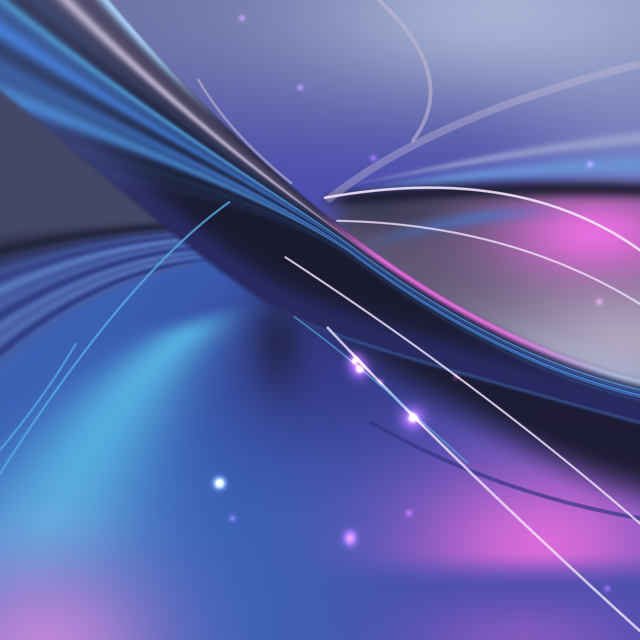
A WebGL 2 fragment shader for this background:

```glsl
#version 300 es
precision highp float;
uniform vec2 u_resolution;
out vec4 outColor;

const vec3 NIGHT = vec3(.10, .10, .18);
const vec3 SLATE = vec3(.27, .28, .41);
const vec3 INDIGO = vec3(.20, .21, .52);
const vec3 VIOLET = vec3(.30, .31, .68);
const vec3 BLUE = vec3(.23, .38, .71);
const vec3 AZURE = vec3(.27, .50, .86);
const vec3 CYAN = vec3(.33, .67, .87);
const vec3 HAZE = vec3(.66, .71, .84);
const vec3 MAUVE = vec3(.42, .38, .52);
const vec3 SILVER = vec3(.76, .72, .83);
const vec3 PINK = vec3(.90, .43, .87);
const vec3 WHITE = vec3(.96, .91, 1.);
const float THIN = .0013;
const float DUST_CELLS = 9.;

vec2 p;
vec3 col;

void tint(vec3 c, float amount) { col = mix(col, c, amount); }

float bump(float v, float center, float width) {
  float q = (v - center) / width;
  return exp(-q * q);
}

float glow(float x, float y, float rx, float ry) {
  return bump(p.x, x, rx) * bump(p.y, y, ry);
}

// Stroke along a quadratic curve, nearest point by Newton steps
void trail(vec3 c, float amount, float width, vec2 a, vec2 b, vec2 e) {
  float t = clamp(dot(p - a, e - a) / dot(e - a, e - a), 0., 1.);
  vec2 offset;
  for (int i = 0; i < 5; i++) {
    vec2 along = 2. * mix(b - a, e - b, t);
    offset = mix(mix(a, b, t), mix(b, e, t), t) - p;
    t = clamp(t - dot(offset, along) / dot(along, along), 0., 1.);
  }
  offset = mix(mix(a, b, t), mix(b, e, t), t) - p;
  float px = .8 / u_resolution.y;
  tint(c, amount * (1. - smoothstep(max(width - px, 0.), width + px, length(offset))));
}

// Blue floor, cyan beam, pink pools and the fan of arcs at the left
void lowerField() {
  col = mix(BLUE, VIOLET, smoothstep(.35, .75, p.x));
  tint(INDIGO, .85 * glow(.52, .43, .22, .15));
  float s = max(.53 - p.y, 0.);
  float beam = bump(p.x, .43 - .6 * sqrt(s), .035 + .32 * s);
  tint(CYAN, beam * smoothstep(0., .06, s) * smoothstep(-.02, .2, p.y));
  tint(NIGHT, .6 * glow(.435, .47, .045, .08));
  tint(mix(PINK, HAZE, .4), .9 * glow(.07, -.02, .19, .15));
  tint(PINK, .9 * glow(.85, .15, .21, .13) * smoothstep(.08, .14, p.y));
  tint(PINK, .35 * glow(.82, 0., .16, .06));
  float bend = 1. - pow(1. - min(p.x / .36, 1.), 2.);
  float f = (.61 + .04 * bend - p.y) / (.19 - .125 * bend);
  float fade = 1. - smoothstep(.24, .38, p.x);
  tint(SLATE, fade * (1. - smoothstep(-.1, .35, f)));
  float streaks = .5 + .3 * sin(f * 19. + 1.) + .2 * sin(f * 43.);
  float fan = fade * smoothstep(0., .12, f) * (1. - smoothstep(.85, 1.1, f));
  tint(mix(INDIGO * .8, mix(BLUE, HAZE, .4), streaks), .65 * fan);
  tint(NIGHT, .75 * fade * bump(f, .02, .1));
}

// Misty sky above the ribbon and the mauve lens at the right
void upperField() {
  float rim = .69 + .018 * sin((p.x - .5) * 4.);
  float right = smoothstep(.5, .75, p.x);
  col = mix(MAUVE * .85, SILVER * .9, glow(.98, .46, .23, .12));
  tint(SLATE * .8, .8 * glow(.6, .67, .13, .035));
  tint(PINK, glow(.93, .635, .15, .07));
  float streak = bump(p.y, rim - .04 - .5 * pow(abs(p.x - .85), 2.), .012);
  tint(AZURE, .5 * right * streak * (1. - smoothstep(.75, .9, p.x)));
  vec3 lens = col;
  col = mix(VIOLET, vec3(.43, .45, .66), smoothstep(.68, .98, p.y));
  tint(HAZE, .95 * glow(.78, .98, .32, .13));
  tint(HAZE, .35 * smoothstep(.7, 1., p.x));
  float v = (p.y - rim) / (.012 + .15 * max(p.x - .5, 0.));
  tint(mix(AZURE, HAZE, .4), .85 * right * bump(v, .42, .22));
  tint(HAZE, .6 * right * bump(v, .9, .13));
  float inside = smoothstep(.49, .56, p.x);
  tint(lens, inside * (1. - smoothstep(-.01, .01, p.y - rim)));
  tint(NIGHT, .85 * inside * bump(p.y, rim - .003, .013));
}

// Satin ribbon: q runs across it from the ridge, low is its underside
void ribbon(float q, float low) {
  col = mix(NIGHT, INDIGO, .6 * bump(p.y, low + .015, .035));
  tint(SLATE, .55 * (1. - smoothstep(.05, .3, p.x)));
  float satin = .65 + .22 * sin(q * 17. + 2. * p.x) + .13 * sin(q * 37.);
  tint(AZURE * (.6 + .5 * satin), satin * bump(q, .98, .38));
  tint(CYAN, .6 * bump(q, .72, .035) + .3 * bump(q, 1.2, .05));
  float left = 1. - smoothstep(.42, .65, p.x);
  tint(MAUVE, .6 * left * bump(q, .28, .25));
  tint(SILVER, .85 * left * bump(q, .37, .06));
  tint(mix(CYAN, WHITE, .5), (1. - smoothstep(.2, .38, p.x)) * bump(q, .03, .09));
  vec3 edge = mix(PINK, HAZE, smoothstep(.78, .98, p.x));
  tint(edge, smoothstep(.48, .6, p.x) * bump(q, .15, .3));
}

void main() {
  p = gl_FragCoord.xy / u_resolution;
  float k = p.x - .43;
  float low = .491 - .56 * k + .29 * sqrt(k * k + .01);
  float top = 1.218 - 1.377 * p.x + .567 * p.x * p.x;
  float spread = .024 + .276 * pow(max(1. - p.x / .55, 0.), 1.6);
  lowerField();
  float shade = smoothstep(-.05, .04, p.y - low + .1 * smoothstep(.42, 1., p.x));
  tint(NIGHT, .95 * shade * smoothstep(.4, .65, p.x));
  vec3 below = col;
  ribbon((top - p.y) / spread, low);
  col = mix(below, col, smoothstep(-.008, .008, p.y - low));
  tint(AZURE, .4 * bump(p.y, low, .003) * smoothstep(.4, .6, p.x));
  below = col;
  upperField();
  col = mix(below, col, smoothstep(-.005, .005, p.y - top));
  tint(HAZE, .55 * bump(p.x, 1., .18) * bump(p.y, top + .01, .022));

  // Broad veils, then fine light trails
  trail(SILVER, .4, .006, vec2(1, .9), vec2(.68, .82), vec2(.515, .69));
  trail(SILVER, .6, .003, vec2(.592, 1), vec2(.72, .88), vec2(.645, .78));
  trail(SILVER, .6, .002, vec2(.31, .875), vec2(.36, .79), vec2(.455, .714));
  trail(INDIGO, .7, .003, vec2(.58, .34), vec2(.77, .23), vec2(1, .19));
  trail(WHITE, .9, .002, vec2(.508, .691), vec2(.809, .746), vec2(1, .609));
  trail(WHITE, .8, .0016, vec2(.527, .655), vec2(.798, .65), vec2(1, .525));
  trail(WHITE, .85, .0016, vec2(.446, .598), vec2(.75, .4), vec2(1, .182));
  trail(WHITE, .8, .002, vec2(.512, .488), vec2(.71, .277), vec2(1, .014));
  trail(CYAN, .85, .0017, vec2(0, .26), vec2(.198, .57), vec2(.358, .684));
  trail(CYAN, .8, .0017, vec2(0, .297), vec2(.07, .38), vec2(.118, .462));
  trail(CYAN, .7, THIN, vec2(.46, .505), vec2(.57, .425), vec2(.73, .277));

  // Beads on a trail, a bright star and cellular dust
  for (float t = 0.; t < 3.; t++) {
    vec2 b = vec2(.555, .437) + vec2(.007, -.014) * t + vec2(.038, -.031) * t * (t - 1.);
    float r = .004 + .001 * t;
    col += PINK * .5 * glow(b.x, b.y, 3. * r, 3. * r) + WHITE * glow(b.x, b.y, r, r);
  }
  col += WHITE * glow(.343, .245, .008, .008) + PINK * .7 * glow(.547, .159, .009, .011);
  vec2 cell = floor(p * DUST_CELLS);
  vec2 seed = fract(sin(cell * 12.7 + cell.yx * 31.1) * 437.5);
  vec2 spot = (cell + .2 + .6 * seed) / DUST_CELLS;
  col += PINK * .3 * step(.72, seed.y) * step(.35, spot.x) * glow(spot.x, spot.y, .005, .005);
  outColor = vec4(clamp(col, 0., 1.), 1);
}
```
